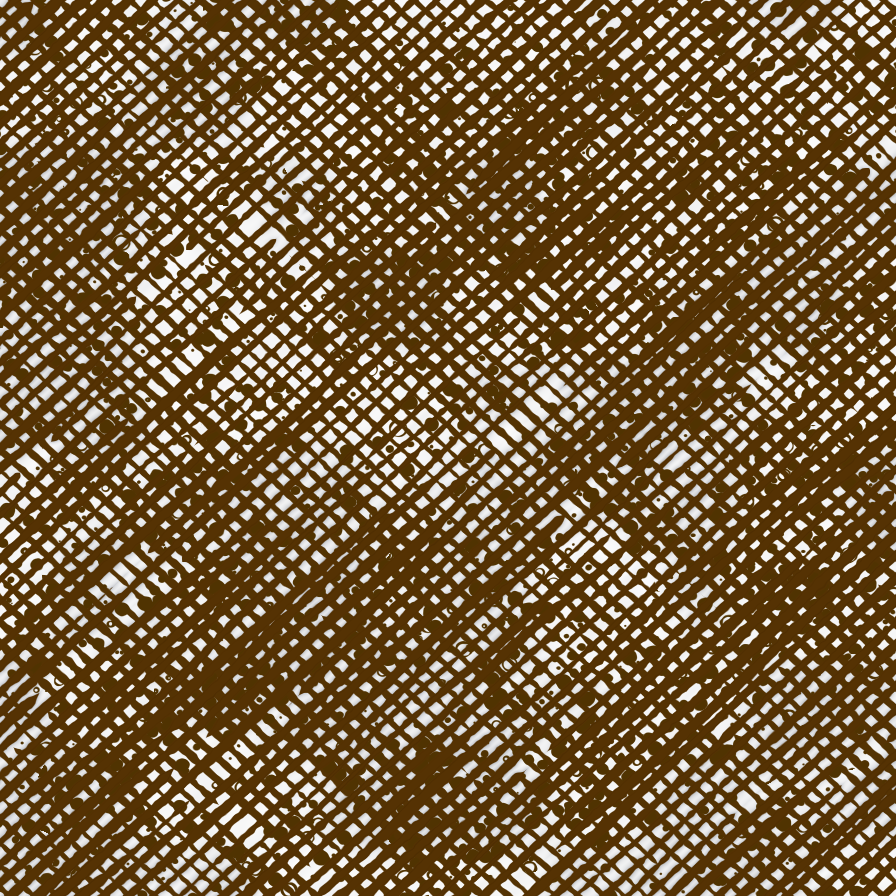
Reproduce this pattern procedurally as a WebGL 2 fragment shader.

```glsl
#version 300 es
precision highp float;

uniform vec2 u_resolution;
out vec4 outColor;

const vec2 REPEATS = vec2(38.0, 41.0);
const vec3 BROWN = vec3(0.33, 0.20, 0.01);
const vec3 WARM_BROWN = vec3(0.335, 0.195, 0.01);
const vec3 SEAM_BROWN = vec3(0.26, 0.155, 0.0);
const vec3 OLIVE_BROWN = vec3(0.315, 0.20, 0.005);
const vec3 PAPER = vec3(0.985, 0.985, 0.985);
const vec3 PAPER_SHADE = vec3(0.76, 0.77, 0.79);

float hash(vec2 p) {
    return fract(sin(dot(p, vec2(127.1, 311.7))) * 43758.5453);
}

float noise(vec2 p) {
    vec2 cell = floor(p);
    vec2 f = fract(p);
    f = f * f * (3.0 - 2.0 * f);
    float low = mix(hash(cell), hash(cell + vec2(1.0, 0.0)), f.x);
    float high = mix(hash(cell + vec2(0.0, 1.0)), hash(cell + 1.0), f.x);
    return mix(low, high, f.y);
}

// Signed distance to parallel strands; p.x runs along them, p.y across.
float strandDistance(vec2 p, float thin, float spread, float drift, float seed) {
    float nearest = 1e3;
    for (int i = -1; i <= 1; i++) {
        float id = floor(p.y) + float(i);
        float offset = drift * (noise(vec2(p.x * 0.12, id * 7.31 + seed)) - 0.5);
        float halfWidth = thin + spread * noise(vec2(p.x * 0.09, id * 0.63 + seed + 50.0));
        halfWidth += 0.09 * (noise(vec2(p.x * 2.2, id * 5.7 + seed)) - 0.5);
        // Stretches where a strand has worn away
        float wear = noise(vec2(p.x * 0.14, id * 3.37 + seed + 120.0));
        halfWidth -= 0.6 * smoothstep(0.84, 0.92, wear);
        nearest = min(nearest, abs(p.y - id - 0.5 - offset) - halfWidth);
    }
    return nearest;
}

// Signed distance to scattered blots, specks and small rings.
float blotDistance(vec2 p, float density, float seed) {
    float nearest = 1e3;
    for (int y = -1; y <= 1; y++) {
        for (int x = -1; x <= 1; x++) {
            vec2 cell = floor(p) + vec2(float(x), float(y));
            vec2 key = cell + seed;
            vec2 center = cell + vec2(hash(key + 3.7), hash(key + 9.2));
            float size = hash(key + 21.4);
            float radius = mix(0.07, 0.50, size * sqrt(size));
            float d = length(p - center) - radius;
            if (hash(key + 33.8) > 0.88) d = abs(d) - 0.07;
            if (hash(key + 47.1) < density) nearest = min(nearest, d);
        }
    }
    return nearest;
}

float coverage(float d, float blur) {
    return 1.0 - smoothstep(-blur, blur, d);
}

void main() {
    vec2 p = gl_FragCoord.xy / u_resolution.y;
    vec2 scaled = p * REPEATS;
    vec2 weave = vec2(scaled.x + scaled.y, scaled.x - scaled.y);
    float blur = 0.75 * length(REPEATS) / u_resolution.y;

    // Uneven wear: broad patches and ragged outlines
    float patches = 0.6 * noise(p * 8.0 + 4.3) + 0.4 * noise(p * 20.0 + 31.0);
    float ragged = 0.09 * (noise(weave * 3.3) - 0.5);

    // Two crossing sets of strands, with blots over them
    float rising = strandDistance(weave, 0.13, 0.25, 0.40, 11.0);
    float falling = strandDistance(weave.yx, 0.12, 0.16, 0.32, 83.0);
    float swell = 0.10 * (patches - 0.5);
    rising -= swell + ragged;
    falling -= swell + ragged;
    float blotDensity = 0.48 + 0.5 * smoothstep(0.4, 0.8, patches);
    float blots = blotDistance(weave, blotDensity, 5.0) - ragged;

    // Paper with soft shading beside the rising strands
    float shadeAmount = smoothstep(0.35, 0.75, noise(p * 9.0 + 60.0));
    float shade = shadeAmount * exp(-6.0 * max(rising, 0.0));
    shade += 0.2 * noise(weave * vec2(0.7, 1.8) + 17.0);
    vec3 color = mix(PAPER, PAPER_SHADE, clamp(shade, 0.0, 1.0));

    // Ink layers
    color = mix(color, BROWN, coverage(falling, blur));
    color = mix(color, OLIVE_BROWN, coverage(blots, blur));
    float risingInk = coverage(rising, blur);
    color = mix(color, WARM_BROWN, risingInk);

    // Fine dark seams along the rising strands
    float seam = coverage(abs(rising + 0.08) - 0.03, max(blur, 0.04));
    float seamWear = noise(vec2(weave.x * 0.25, weave.y * 1.3) + 90.0);
    color = mix(color, SEAM_BROWN, 0.5 * seam * seamWear * risingInk);

    outColor = vec4(color, 1.0);
}
```
